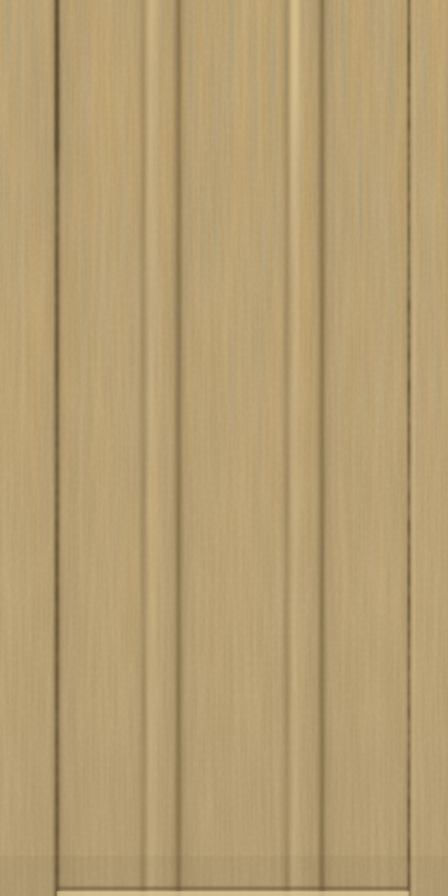
A WebGL 1 fragment shader for this texture:

```glsl
precision highp float;
// Pale vertical wood panelling: two rounded battens, three boards and two side stiles.
uniform vec2 u_resolution;

const vec3 WOOD = vec3(0.728, 0.636, 0.464);
const vec3 HONEY = vec3(0.045, 0.012, -0.030);
const vec3 SHADOW = vec3(0.36, 0.29, 0.18);
const vec3 SHEEN = vec3(0.87, 0.78, 0.59);

const float LEFT_GROOVE = 0.127;
const float RIGHT_GROOVE = 0.913;
const float FIRST_BATTEN = 0.359;
const float BATTEN_STEP = 0.320;
const float BATTEN_HALF = 0.039;

vec2 hash2(vec2 p) {
  p = vec2(dot(p, vec2(127.1, 311.7)), dot(p, vec2(269.5, 183.3)));
  return fract(sin(p) * 43758.55);
}

// Distance to the nearest scattered point, centred near zero
float cellular(vec2 p) {
  vec2 cell = floor(p);
  vec2 f = fract(p);
  float nearest = 4.0;
  for (int j = -1; j <= 1; j++) {
    for (int i = -1; i <= 1; i++) {
      vec2 o = vec2(float(i), float(j));
      vec2 d = o + hash2(cell + o) - f;
      nearest = min(nearest, dot(d, d));
    }
  }
  return sqrt(nearest) - 0.45;
}

// Soft ridge of the given half width around a centre
float ridge(float x, float centre, float width) {
  float d = (x - centre) / width;
  return exp(-d * d);
}

// Shade that fades away from an edge on one side only (side is 1 or -1)
float fadeFrom(float x, float edge, float side, float reach) {
  float d = (x - edge) * side;
  return smoothstep(-0.003, 0.003, d) * exp(-max(d, 0.0) / reach);
}

// Broad streaks, long fibres and fine speckle
float woodGrain(vec2 uv) {
  float bend = 0.4 * sin(uv.y * 5.0 + uv.x * 9.0);
  float streaks = sin(uv.x * 61.0 + bend) + 0.7 * sin(uv.x * 143.0 - bend * 1.7)
                + 0.5 * sin(uv.x * 287.0 + bend * 2.3);
  float fibres = cellular(uv * vec2(95.0, 9.0));
  float speckle = cellular(uv * vec2(120.0, 170.0) + 31.0);
  return 0.0035 * streaks + 0.034 * fibres + 0.020 * speckle;
}

vec3 addBatten(vec3 col, vec2 uv, float centre, float topGlow) {
  float left = centre - BATTEN_HALF;
  float right = centre + BATTEN_HALF;
  float shade = 0.25 * ridge(uv.x, left, 0.009) + 0.36 * ridge(uv.x, right, 0.008)
              + 0.15 * fadeFrom(uv.x, right, 1.0, 0.022)
              + 0.08 * fadeFrom(uv.x, right, -1.0, 0.025);
  col = mix(col, SHADOW, shade);
  float glow = 0.22 + topGlow * smoothstep(0.65, 1.0, uv.y);
  return mix(col, SHEEN, glow * ridge(uv.x, left + 0.018, 0.011));
}

vec3 addGrooves(vec3 col, vec2 uv) {
  float wear = 0.06 * sin(uv.y * 23.0) + 0.3 * cellular(uv * vec2(1.0, 75.0));
  float depth = 0.62 + 0.22 * smoothstep(0.80, 0.84, uv.y) + 0.5 * wear;
  float leftShade = depth * ridge(uv.x, LEFT_GROOVE, 0.0065)
                  + 0.14 * fadeFrom(uv.x, LEFT_GROOVE, 1.0, 0.025)
                  + 0.10 * fadeFrom(uv.x, LEFT_GROOVE, -1.0, 0.018);
  float rightShade = (0.50 + wear) * ridge(uv.x, RIGHT_GROOVE, 0.0045)
                   + 0.10 * fadeFrom(uv.x, RIGHT_GROOVE, -1.0, 0.014);
  col = mix(col, SHADOW, clamp(leftShade + rightShade, 0.0, 0.9));
  return mix(col, SHEEN, 0.18 * ridge(uv.x, RIGHT_GROOVE + 0.011, 0.005));
}

// Darker foot of the boards and the pale sill between the stiles
vec3 addFoot(vec3 col, vec2 uv) {
  col *= 1.0 - 0.035 * (1.0 - smoothstep(0.043, 0.047, uv.y));
  float between = smoothstep(LEFT_GROOVE - 0.003, LEFT_GROOVE + 0.003, uv.x)
                * (1.0 - smoothstep(RIGHT_GROOVE - 0.003, RIGHT_GROOVE + 0.003, uv.x));
  col = mix(col, SHADOW, 0.48 * between * ridge(uv.y, 0.0085, 0.0025));
  float sill = 1.0 - smoothstep(0.0040, 0.0065, uv.y);
  return mix(col, SHEEN, 0.75 * between * sill);
}

void main() {
  vec2 uv = gl_FragCoord.xy / u_resolution;

  // Wood tone: warmer streaks above, greyer below
  vec3 col = WOOD + woodGrain(uv);
  float warmth = cellular(uv * vec2(38.0, 3.5) + 7.0) + 0.12;
  col += HONEY * warmth * smoothstep(0.1, 1.0, uv.y);
  col *= 0.978 + 0.022 * smoothstep(0.0, 0.4, uv.y);

  // Battens, grooves and foot
  for (int i = 0; i < 2; i++) {
    float n = float(i);
    col = addBatten(col, uv, FIRST_BATTEN + n * BATTEN_STEP, 0.18 + 0.34 * n);
  }
  col = addGrooves(col, uv);
  col = addFoot(col, uv);

  gl_FragColor = vec4(clamp(col, 0.0, 1.0), 1.0);
}
```
